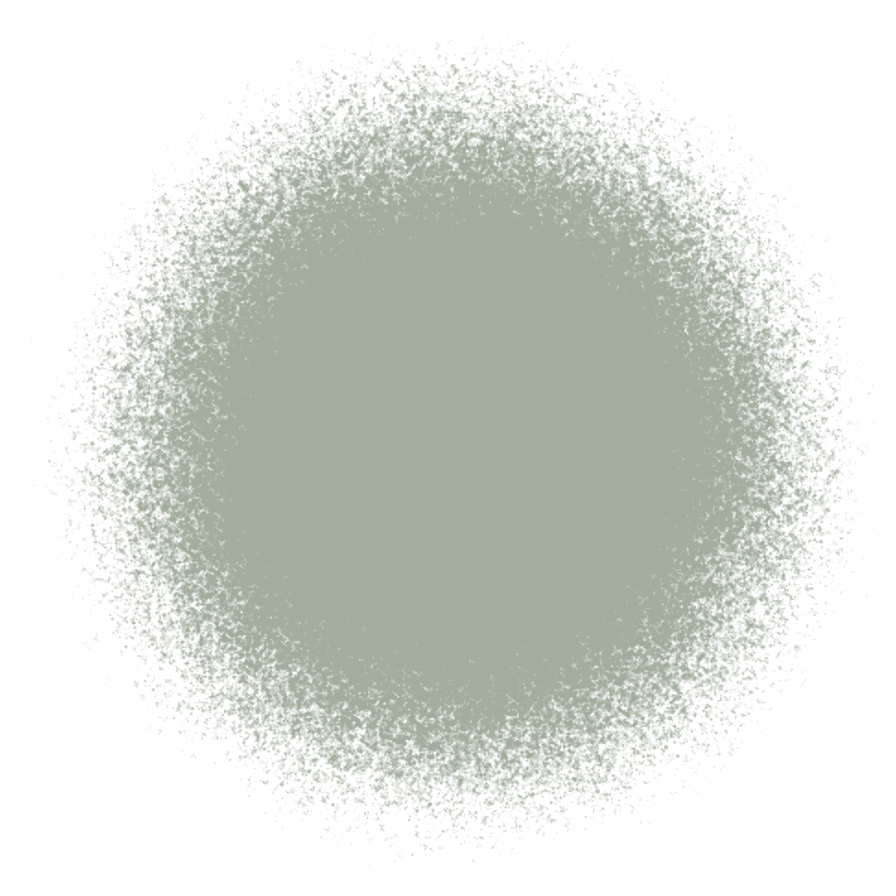
This background is drawn by a Shadertoy shader. Its source:

```glsl
// A soft round burst of sage green spray paint, fading into speckles on white.

const vec3 PAPER = vec3(1.0);
const vec3 SAGE = vec3(0.635, 0.678, 0.616);
const vec2 CENTER = vec2(0.515, 0.502);
const float HALF_RADIUS = 0.356; // where half of the paper is covered

// Integer hash: two random values in 0..1 for a grid cell
vec2 hash2(vec2 cell, uint seed) {
    uvec2 v = uvec2(ivec2(cell)) * 1664525u + 1013904223u + seed * 747796405u;
    v.x += v.y * 1664525u;
    v.y += v.x * 1664525u;
    v ^= v >> 16u;
    v.x += v.y * 1664525u;
    v.y += v.x * 1664525u;
    v ^= v >> 16u;
    return vec2(v & 65535u) / 65535.0;
}

float valueNoise(vec2 p, uint seed) {
    vec2 cell = floor(p);
    vec2 f = fract(p);
    f = f * f * (3.0 - 2.0 * f);
    float low = mix(hash2(cell, seed).x, hash2(cell + vec2(1, 0), seed).x, f.x);
    float high = mix(hash2(cell + vec2(0, 1), seed).x, hash2(cell + vec2(1, 1), seed).x, f.x);
    return mix(low, high, f.y);
}

// Distance from the middle of the burst, with a slightly uneven rim
float burstRadius(vec2 uv) {
    float wobble = valueNoise(uv * 9.0, 1u) + 0.5 * valueNoise(uv * 24.0, 2u) - 0.75;
    return length(uv - CENTER) + 0.012 * wobble;
}

// Fine mist: clumps and grains cut by a threshold that drops with the radius
float mist(vec2 uv, float radius) {
    const mat2 TURN = mat2(0.8, 0.6, -0.6, 0.8);
    const float FREQUENCY = 270.0;
    const float SOFTNESS = 0.29;
    vec2 turned = TURN * uv;
    float grain = 0.24 * valueNoise(TURN * turned * FREQUENCY * 0.5, 5u)
                + 0.46 * valueNoise(turned * FREQUENCY, 3u)
                + 0.30 * valueNoise(uv * FREQUENCY * 1.8, 4u);
    float threshold = 0.5 + 4.3 * (HALF_RADIUS - radius);
    return smoothstep(-SOFTNESS, SOFTNESS, threshold - grain);
}

// One grid of round drops, each kept inside its own cell
float drops(vec2 uv, float cells, float chance, float pixel, uint seed) {
    vec2 p = uv * cells;
    vec2 cell = floor(p);
    vec2 trait = hash2(cell, seed);
    vec2 middle = mix(vec2(0.3), vec2(0.7), hash2(cell, seed + 31u));
    float size = mix(0.1, 0.28, trait.y * trait.y);
    float dist = (length(fract(p) - middle) - size) / cells;
    float blur = pixel + 0.0004;
    float disc = 1.0 - smoothstep(-blur, blur, dist);
    return disc * step(trait.x, chance);
}

void mainImage(out vec4 fragColor, in vec2 fragCoord) {
    float side = min(iResolution.x, iResolution.y);
    float pixel = 1.0 / side;
    vec2 uv = (fragCoord - 0.5 * iResolution.xy) / side + 0.5;
    float radius = burstRadius(uv);

    // Mist body
    float paint = mist(uv, radius);

    // Larger drops scattered through the rim
    float fade = 1.0 - smoothstep(0.34, 0.475, radius);
    float chance = 0.3 * fade * fade;
    for (int i = 0; i < 3; i++) {
        float layer = float(i);
        vec2 shifted = uv + vec2(0.37, 0.71) * layer;
        float drop = drops(shifted, 100.0 + 45.0 * layer, chance, pixel, 10u + uint(i));
        paint = max(paint, 0.75 * drop);
    }

    fragColor = vec4(mix(PAPER, SAGE, paint), 1.0);
}
```
